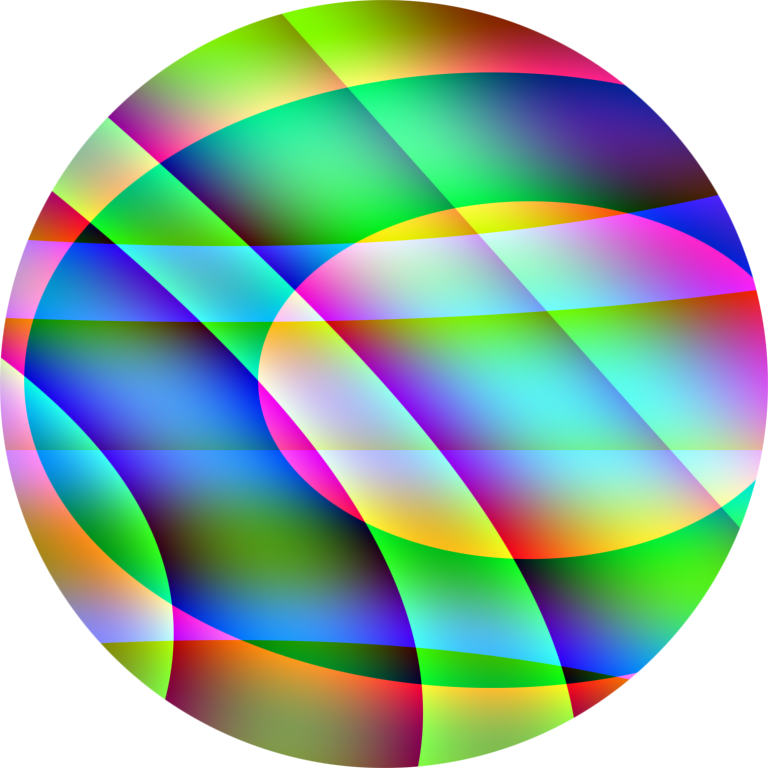
Reproduce this background procedurally as a WebGL 2 fragment shader.

```glsl
#version 300 es
precision highp float;
// A white canvas with a disc where red, green and blue waves wrap along curved edges.

uniform vec2 u_resolution;
out vec4 outColor;

const float PI = 3.14159265;
const vec3 BACKGROUND = vec3(1.0);
const float DISC_RADIUS = 0.5;

// Red: nested ellipses whose centre drifts as they grow.
const vec2 ELLIPSE_CENTER = vec2(0.190, 0.005);
const float ELLIPSE_ASPECT = 0.658;
const float INNER_RADIUS = 0.354;
const float RING_WIDTH = 0.255;
const float CENTER_DRIFT = 0.0495;

// Green: edges x(y), as cubic coefficients, from left to right.
const vec4 GREEN_A = vec4(-0.456, -1.1765, -2.065, -0.522);
const vec4 GREEN_B = vec4(-0.160, -0.909, -0.798, 0.409);
const vec4 GREEN_C = vec4(0.0, -0.889, -0.560, 0.406);
const vec4 GREEN_D = vec4(0.2965, -0.891, 0.0, 0.0);

// Blue: edges y(x), as cubic coefficients, from bottom to top.
const vec4 BLUE_A = vec4(-0.340, -0.0694, -0.198, -0.0755);
const vec4 BLUE_B = vec4(-0.086, 0.0, 0.0, 0.0);
const vec4 BLUE_C = vec4(0.084, 0.0326, 0.085, 0.0222);
const vec4 BLUE_D = vec4(0.1855, 0.0598, 0.1613, 0.0493);

// Wave that reaches the wrap early and so ends part way down.
const float CREST_HEIGHT = 0.94;
const float CREST_SPAN = 0.78;

float cubic(vec4 k, float t) {
    return k.x + t * (k.y + t * (k.z + t * k.w));
}

// Antialiased step at zero.
float edge(float d) {
    float w = max(fwidth(d), 1e-5) * 0.75;
    return smoothstep(-w, w, d);
}

// Half a sine wave over 0..1.
float hump(float t) {
    return sin(PI * clamp(t, 0.0, 1.0));
}

float crest(float t) {
    return CREST_HEIGHT * hump(clamp(t, 0.0, 1.0) * CREST_SPAN);
}

// Ring index: 0 on the inner ellipse, 1 on the outer.
float ringIndex(vec2 p) {
    vec2 q = p - ELLIPSE_CENTER;
    q.y /= ELLIPSE_ASPECT;
    float a = RING_WIDTH * RING_WIDTH - CENTER_DRIFT * CENTER_DRIFT;
    float b = RING_WIDTH * INNER_RADIUS - CENTER_DRIFT * q.x;
    float c = INNER_RADIUS * INNER_RADIUS - dot(q, q);
    return (sqrt(max(b * b - a * c, 0.0)) - b) / a;
}

float redWave(vec2 p) {
    float t = ringIndex(p);
    float core = 1.0 - 0.65 * hump(-t / 2.5);
    float ring = 0.32 * hump(t);
    float rim = 1.0 - 0.5 * hump(min(t - 1.0, 0.5));
    return mix(mix(core, ring, edge(t)), rim, edge(t - 1.0));
}

float greenWave(vec2 p) {
    float a = p.x - cubic(GREEN_A, p.y);
    float b = p.x - cubic(GREEN_B, p.y);
    float c = p.x - cubic(GREEN_C, p.y);
    float d = p.x - cubic(GREEN_D, p.y);
    float g = 1.0 - 0.47 * hump(min(-a / 0.22, 0.5));
    g = mix(g, 0.6 * hump(a / (a - b)), edge(a));
    g = mix(g, 1.0 - 0.26 * hump(b / (b - c)), edge(b));
    g = mix(g, crest(c / (c - d)), edge(c));
    float fall = 0.56 + 0.43 * cos(PI * clamp(d / 0.3, 0.0, 1.0));
    return mix(g, fall, edge(d));
}

float blueWave(vec2 p) {
    float a = p.y - cubic(BLUE_A, p.x);
    float b = p.y - cubic(BLUE_B, p.x);
    float c = p.y - cubic(BLUE_C, p.x);
    float d = p.y - cubic(BLUE_D, p.x);
    float v = 0.32 * hump(-a / 0.22);
    float valley = 0.54 + 0.44 * cos(2.0 * PI * clamp(a / (a - b), 0.0, 1.0));
    v = mix(v, valley, edge(a));
    v = mix(v, crest(c / (c - b)), edge(b));
    v = mix(v, 1.0 - 0.2 * hump(c / (c - d)), edge(c));
    return mix(v, 0.62 * hump(d / 0.27), edge(d));
}

void main() {
    float size = min(u_resolution.x, u_resolution.y);
    vec2 p = (gl_FragCoord.xy - 0.5 * u_resolution) / size;
    vec3 waves = vec3(redWave(p), greenWave(p), blueWave(p));
    float inside = edge(DISC_RADIUS - length(p));
    outColor = vec4(mix(BACKGROUND, waves, inside), 1.0);
}
```
